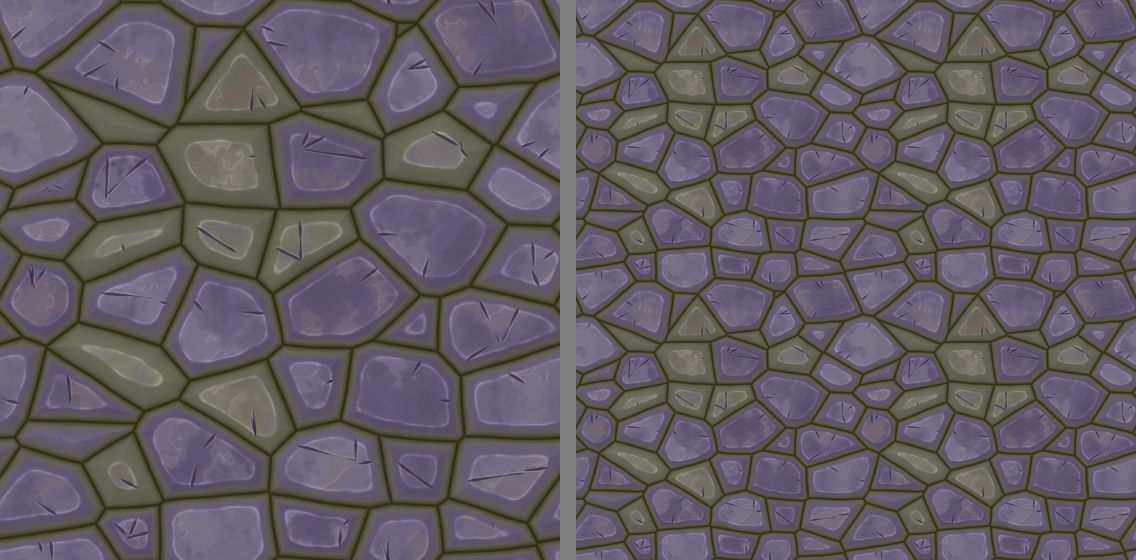
Left: one tile. Right: repeated 2 by 2.
Write a Shadertoy shader that draws this texture.

```glsl
// Painted flagstone paving in violet, brown and moss green that tiles both ways.
// A wrapping power diagram gives straight-sided stones of mixed size; edge
// distance drives mossy joints, bevels, pale chipped rims and tapered cracks.

#define GRID vec2(6.0, 8.0)
#define JITTER 0.92
#define SIZE_SPREAD 0.55
#define JOINT_WIDTH 0.0022
#define BEVEL_MIN 0.021
#define BEVEL_MAX 0.033
#define VIOLET_SHARE 0.62
#define RIM_GLOW 0.11
#define CRACKS 3

const float TAU = 6.2831853;
const vec3 JOINT = vec3(0.18, 0.19, 0.07);
const vec3 MOSS = vec3(0.30, 0.30, 0.20);
const vec3 OLIVE = vec3(0.38, 0.39, 0.31);
const vec3 BROWN = vec3(0.40, 0.36, 0.35);
const vec3 PALE_OLIVE = vec3(0.48, 0.48, 0.42);
const vec3 DEEP_VIOLET = vec3(0.335, 0.30, 0.41);
const vec3 PALE_VIOLET = vec3(0.44, 0.42, 0.51);

vec3 hash3(vec2 p) {
    vec3 q = fract(p.xyx * vec3(0.1031, 0.1030, 0.0973));
    q += dot(q, q.yxz + 33.33);
    return fract((q.xxy + q.yzz) * q.zyx);
}

float cornerSlope(vec2 corner, vec2 offset, float period) {
    float angle = TAU * hash3(mod(corner, period) + 7.0).x;
    return dot(vec2(cos(angle), sin(angle)), offset);
}

// Gradient noise that wraps after a whole number of lattice cells.
float noise(vec2 p, float period) {
    vec2 i = floor(p), f = p - i;
    vec2 u = f * f * f * (f * (f * 6.0 - 15.0) + 10.0);
    vec2 e = vec2(1.0, 0.0);
    float low = mix(cornerSlope(i, f, period), cornerSlope(i + e, f - e, period), u.x);
    float high = mix(cornerSlope(i + e.yx, f - e.yx, period),
                     cornerSlope(i + 1.0, f - 1.0, period), u.x);
    return mix(low, high, u.y);
}

// Stone centre in xy, size weight in z.
vec3 stoneSite(vec2 cell) {
    vec3 h = hash3(mod(cell, GRID) + 3.0);
    return vec3(cell + 0.5 + JITTER * (h.xy - 0.5), SIZE_SPREAD * h.z * h.z);
}

float power(vec2 p, vec3 site) {
    vec2 d = p - site.xy;
    return dot(d, d) - site.z;
}

void mainImage(out vec4 fragColor, in vec2 fragCoord) {
    vec2 uv = fragCoord / iResolution.xy;
    float px = 1.0 / iResolution.y;
    vec2 warp = vec2(noise(uv * 9.0, 9.0), noise(uv * 9.0 + 4.5, 9.0));
    vec2 p = (uv + 0.005 * warp) * GRID;
    vec2 home = floor(p);

    // Find the owning stone.
    vec3 site = vec3(0.0);
    vec2 owner = home;
    float best = 1e5;
    for (int k = 0; k < 25; k++) {
        vec2 cell = home + vec2(k % 5 - 2, k / 5 - 2);
        vec3 s = stoneSite(cell);
        float d = power(p, s);
        if (d < best) { best = d; site = s; owner = cell; }
    }

    // Exact edge distance, a round-cornered version, and the facing side.
    float edge = 1.0, softSum = 0.0;
    vec2 facing = vec2(0.0);
    for (int k = 0; k < 25; k++) {
        vec2 cell = home + vec2(k % 5 - 2, k / 5 - 2);
        if (cell == owner) continue;
        vec3 s = stoneSite(cell);
        vec2 across = (s.xy - site.xy) * GRID;
        float d = (power(p, s) - best) / (2.0 * length(across));
        softSum += exp(-130.0 * d);
        if (d < edge) { edge = d; facing = normalize(across); }
    }
    float inner = -log(softSum + 1e-9) / 130.0;

    // Per-stone character and local coordinates.
    vec2 id = mod(owner, GRID);
    vec3 rnd = hash3(id + 31.0), rnd2 = hash3(id + 57.0);
    vec2 local = (p - site.xy) / GRID;
    vec2 grain = local + 2.0 + rnd.yz * 5.0;
    float broad = noise(grain * 10.0, 64.0);
    float medium = noise(grain * 26.0, 256.0);
    float fine = noise(grain * 75.0, 512.0);
    float wash = broad + 0.5 * medium + 0.25 * fine;
    bool violet = rnd.x < VIOLET_SHARE;
    vec3 base = violet ? mix(DEEP_VIOLET, PALE_VIOLET, rnd.y)
                       : mix(mix(BROWN, OLIVE, rnd2.x), PALE_OLIVE, rnd.y * 0.8);

    // Bevel: moss at the joint, brown above it, stone colour at the top.
    float bevel = mix(BEVEL_MIN, BEVEL_MAX, rnd2.y);
    float stain = edge + 0.003 * medium;
    vec3 slope = violet ? mix(base, DEEP_VIOLET, 0.5) : mix(base, OLIVE, 0.65);
    vec3 color = mix(MOSS, mix(BROWN, OLIVE, violet ? 0.2 : 0.7), smoothstep(0.001, 0.011, stain));
    color = mix(color, slope, smoothstep(0.007, bevel * 0.85, stain));
    color *= 1.0 + 0.05 * dot(facing, vec2(-0.5, 0.85)) + 0.04 * wash;

    // Flat top: tinted patches and faint painted planes.
    float rim = inner - bevel + 0.004 * medium + 0.003 * broad;
    float vein = noise(grain * 15.0 + 0.3 * fine, 128.0);
    vec3 tint = violet ? mix(BROWN, PALE_VIOLET, rnd2.z) : mix(PALE_OLIVE, BROWN, rnd2.z);
    vec3 top = mix(base, tint, 0.55 * smoothstep(0.02, 0.22, wash));
    top = mix(top, violet ? DEEP_VIOLET : PALE_VIOLET, 0.35 * smoothstep(0.1, 0.35, -wash));
    top *= 1.05 + 0.10 * wash + 0.05 * smoothstep(-0.03, 0.03, vein);
    float plateau = smoothstep(-0.001 - px, 0.001 + px, rim);
    color = mix(color, top, plateau);

    // Pale rim, corner creases and hairline veins, all broken by noise.
    float worn = smoothstep(-0.35, 0.35, medium + 0.5 * fine);
    float rimLine = 1.0 - smoothstep(0.0, 0.0018 + px, abs(rim));
    float rimHalo = exp(-abs(rim) * 260.0);
    float veinLine = 1.0 - smoothstep(0.0, 0.028 + 12.0 * px, abs(vein));
    float light = rimLine * (0.25 + 0.75 * worn) + 0.3 * rimHalo;
    light += 0.6 * veinLine * plateau * smoothstep(0.0, 0.3, broad + 0.5 * medium);
    color += RIM_GLOW * light * vec3(0.98, 0.95, 1.05);

    // Tapered cracks running inward from the rim, with one lit lip.
    for (int k = 0; k < CRACKS; k++) {
        vec3 h = hash3(id * 3.0 + float(k) * 17.0 + 91.0);
        vec2 ray = vec2(cos(TAU * h.x), sin(TAU * h.x));
        vec2 q = local - 0.02 * (h.yz - 0.5);
        float side = q.x * ray.y - q.y * ray.x + 0.0015 * broad;
        float reach = smoothstep(bevel - 0.009, bevel + 0.005, inner)
                    * (1.0 - smoothstep(bevel, bevel + 0.018 + 0.03 * h.y, inner));
        reach *= smoothstep(0.0, 0.012, dot(q, ray)) * step(0.3, h.z);
        float thick = 0.0027 * reach;
        float mark = 1.0 - smoothstep(thick - px * 0.5, thick + px * 0.5 + 0.0004, abs(side));
        float lip = 1.0 - smoothstep(0.0, 0.0014 + px, abs(side - thick - 0.0012));
        float shown = smoothstep(0.03, 0.25, reach);
        color += 0.07 * lip * shown;
        color = mix(color, vec3(0.22, 0.18, 0.26), 0.8 * mark * shown);
    }

    // Dark joint with a soft shadow.
    color = mix(color, MOSS * 0.85, 0.6 * exp(-edge * 230.0));
    color = mix(JOINT, color, smoothstep(JOINT_WIDTH * 0.3, JOINT_WIDTH + px, edge));
    fragColor = vec4(color, 1.0);
}
```
